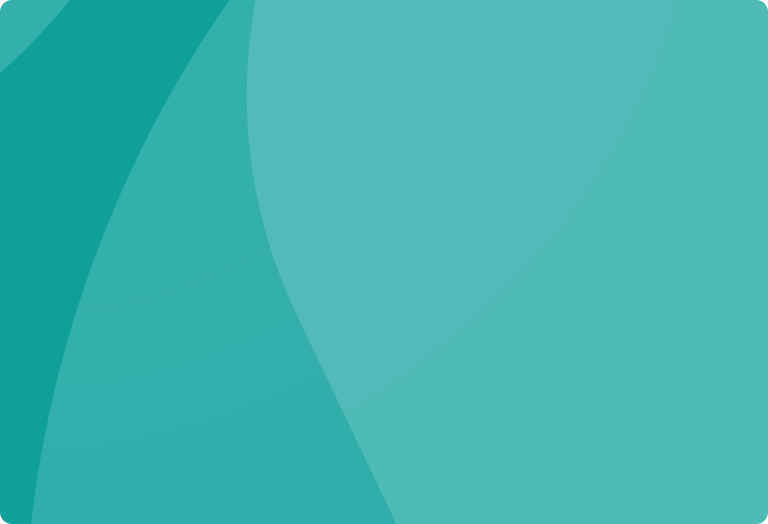
A WebGL 2 fragment shader for this background:

```glsl
#version 300 es
precision highp float;
// Draws a rounded teal card with large overlapping translucent curves.

uniform vec2 u_resolution;
out vec4 fragColor;

// Colours
const vec3 PAGE = vec3(1.0);
const vec3 DEEP_TEAL = vec3(0.063, 0.627, 0.612);
const vec3 MID_TEAL = vec3(0.204, 0.690, 0.675);
const vec3 MID_TEAL_LOW = vec3(0.188, 0.675, 0.671);
const vec3 PALE_BLUE = vec3(0.322, 0.729, 0.729);
const vec3 PALE_GREEN = vec3(0.306, 0.733, 0.714);

// Circles as centre and radius, in units of the canvas height
const vec3 CORNER_DISC = vec3(-0.756, 1.718, 1.143);
const vec3 WIDE_DISC = vec3(2.230, -0.250, 2.185);
const vec3 PETAL_DISC = vec3(1.444, 0.819, 0.973);
const vec3 TINT_DISC = vec3(0.019, 1.381, 1.332);

const float PETAL_TILT = 0.445;   // lean of the straight petal side, radians
const float TINT_SOFTNESS = 0.012;
const float CARD_RADIUS = 0.023;

float discDistance(vec2 p, vec3 disc) {
    return length(p - disc.xy) - disc.z;
}

// Disc whose lower side runs on as a straight tangent
float petalDistance(vec2 p) {
    vec2 along = vec2(sin(PETAL_TILT), -cos(PETAL_TILT));
    vec2 across = vec2(along.y, -along.x);
    vec2 q = p - PETAL_DISC.xy;
    return length(vec2(dot(q, across), min(dot(q, along), 0.0))) - PETAL_DISC.z;
}

float roundedBoxDistance(vec2 p, vec2 halfSize, float radius) {
    vec2 q = abs(p) - halfSize + radius;
    return length(max(q, 0.0)) + min(max(q.x, q.y), 0.0) - radius;
}

// Coverage of a shape, smoothed over one pixel
float coverage(float distanceToEdge) {
    float pixel = 1.0 / u_resolution.y;
    return clamp(0.5 - distanceToEdge / pixel, 0.0, 1.0);
}

void main() {
    vec2 p = gl_FragCoord.xy / u_resolution.y;
    vec2 halfCard = 0.5 * u_resolution / u_resolution.y;

    // Faint diagonal change of tint
    float tintEdge = discDistance(p, TINT_DISC);
    float tint = smoothstep(-TINT_SOFTNESS, TINT_SOFTNESS, tintEdge);
    float lowShade = smoothstep(-0.5, 0.2, tintEdge);
    vec3 midColor = mix(MID_TEAL, MID_TEAL_LOW, lowShade);
    vec3 petalColor = mix(PALE_BLUE, PALE_GREEN, tint);

    // Layers from back to front
    vec3 color = DEEP_TEAL;
    color = mix(color, MID_TEAL, coverage(discDistance(p, CORNER_DISC)));
    color = mix(color, midColor, coverage(discDistance(p, WIDE_DISC)));
    color = mix(color, petalColor, coverage(petalDistance(p)));

    // Rounded card corners
    float card = coverage(roundedBoxDistance(p - halfCard, halfCard, CARD_RADIUS));
    fragColor = vec4(mix(PAGE, color, card), 1.0);
}
```
